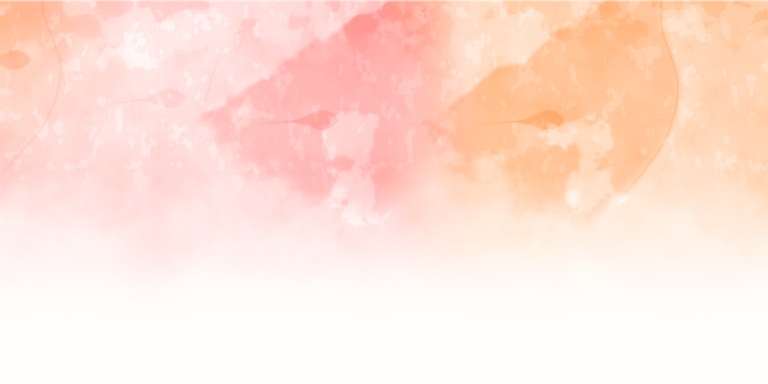
A WebGL 1 fragment shader for this background:

```glsl
precision highp float;
// Pink and orange watercolour wash with swept wings and darts, fading to white below.
uniform vec2 u_resolution;

#define PAPER vec3(1.0, 0.995, 0.99)
#define PINK vec3(1.0, 0.60, 0.585)
#define ORANGE vec3(1.0, 0.67, 0.42)
#define FADE_LOW 0.17
#define FADE_HIGH 0.59
#define WASH 0.38
#define WING_INK 0.27
#define DART_INK 0.23
#define VEIN_INK 0.16
#define FIRST_HEAD vec2(0.846, 0.6875)
#define MOTIF_STEP 0.589

float hash(vec2 p) {
  vec3 q = fract(vec3(p.xyx) * 0.1031);
  q += dot(q, q.yzx + 33.33);
  return fract((q.x + q.y) * q.z);
}

float noise(vec2 p) {
  vec2 i = floor(p), f = fract(p);
  f = f * f * (3.0 - 2.0 * f);
  return mix(mix(hash(i), hash(i + vec2(1.0, 0.0)), f.x),
             mix(hash(i + vec2(0.0, 1.0)), hash(i + 1.0), f.x), f.y);
}

float fbm(vec2 p) {
  float sum = 0.0, amp = 0.5;
  for (int i = 0; i < 5; i++) {
    sum += amp * noise(p);
    p = mat2(1.6, 1.2, -1.2, 1.6) * p + 7.3;
    amp *= 0.5;
  }
  return sum;
}

float blob(vec2 p, vec2 center, vec2 size) {
  vec2 q = (p - center) / size;
  return exp(-dot(q, q));
}

float segment(vec2 p, vec2 a, vec2 b) {
  vec2 ab = b - a;
  return length(p - a - ab * clamp(dot(p - a, ab) / dot(ab, ab), 0.0, 1.0));
}

// Signed distance to the curved right rim, negative inside; q is relative to the dart head
float rim(vec2 q) {
  float y = q.y - 0.083, below = min(y, 0.0);
  float x = 0.33 - 0.045 * smoothstep(0.0, 0.2, y) - 1.9 * below * below;
  return (q.x - x) / sqrt(1.0 + 14.4 * below * below);
}

float vein(vec2 q, float wobble) {
  float ends = smoothstep(-0.25, -0.12, q.y);
  return ends * smoothstep(0.005, 0.001, abs(rim(q) + 0.025 * wobble));
}

// Tapered stroke with a rounded head at the origin
float dart(vec2 q, float droop) {
  float t = clamp((q.x + 0.25) / 0.285, 0.0, 1.0);
  float width = (0.009 * t + 0.027 * smoothstep(0.55, 0.95, t)) * sqrt(min((1.0 - t) * 6.0, 1.0));
  float d = abs(q.y + droop * (1.0 - t) * (1.0 - t)) - width + 0.004;
  return smoothstep(0.005, -0.003, d) * smoothstep(0.0, 0.3, t);
}

// Broad swept wing with a pale torn patch below the head
float wing(vec2 q, float rough, float rimBlur) {
  float top = (0.214 + 0.644 * q.x - q.y) * 0.84;
  float low = (q.y + 0.26 + 0.79 * q.x) * 0.78;
  float body = smoothstep(-0.008, 0.012, top + 0.06 * rough)
             * smoothstep(-0.03, 0.07, low + 0.25 * rough)
             * smoothstep(rimBlur, -rimBlur, rim(q) + 0.03 * rough);
  float patchDist = segment(q, vec2(0.075, -0.01), vec2(0.12, -0.18)) - 0.045;
  float torn = smoothstep(0.015, -0.015, patchDist + 0.28 * rough);
  return body * (1.0 + 0.25 * exp(-abs(top) * 25.0)) - 0.8 * torn;
}

void main() {
  vec2 p = gl_FragCoord.xy / u_resolution.y;
  p.x *= 2.0 * u_resolution.y / u_resolution.x;
  float cloud = fbm(p * 5.0 + 3.0) - 0.48;
  float rough = fbm(p * 14.0 + 11.0) - 0.48;
  float grain = fbm(p * vec2(45.0, 30.0)) - 0.48;

  // Uneven base wash, denser in the top corners and at the top centre
  float ink = WASH + 0.3 * cloud + 0.2 * rough + 0.1 * grain;
  ink += 0.22 * blob(p, vec2(1.0, 1.0), vec2(0.14, 0.22));
  ink += 0.25 * blob(p, vec2(2.0, 0.93), vec2(0.24, 0.28));
  ink += 0.22 * blob(p, vec2(0.0, 1.0), vec2(0.2, 0.22));
  ink -= 0.17 * blob(p, vec2(0.4, 0.82), vec2(0.2, 0.22));

  // Stains along the top and pale flecks
  ink += 0.15 * smoothstep(0.04, 0.08, rough + 0.5 * cloud) * smoothstep(0.78, 1.0, p.y);
  ink -= 0.13 * smoothstep(0.1, 0.18, grain - 0.5 * rough) * smoothstep(0.45, 0.6, p.y);

  // Two repeated wings, each with its dart
  for (int i = 0; i < 2; i++) {
    float k = float(i);
    vec2 q = p - FIRST_HEAD - vec2(MOTIF_STEP * k, 0.0);
    ink += WING_INK * wing(q, rough, mix(0.06, 0.02, k));
    ink += DART_INK * dart(q, 0.022);
  }

  // Fainter darts at the left, and veins on both sides
  ink += 0.13 * dart(p - vec2(0.45, 0.745), 0.035 - 0.02 * cloud);
  ink += DART_INK * dart(p - vec2(0.045, 0.845), 0.02);
  ink += VEIN_INK * vein(p - FIRST_HEAD - vec2(MOTIF_STEP, 0.0), cloud);
  ink += 0.7 * VEIN_INK * vein(p - vec2(-0.17, 0.737), 2.0 * cloud);
  float curl = 0.56 - 0.35 * (0.82 - p.y) + 0.02 * cloud;
  ink += 0.1 * smoothstep(0.005, 0.001, abs(p.x - curl)) * smoothstep(0.1, 0.03, abs(p.y - 0.78));

  // Pink to orange hue, fading downward into the paper
  float warm = smoothstep(1.0, 1.32, p.x + 0.15 * cloud);
  warm = max(warm, 0.75 * blob(p, vec2(0.0, 0.95), vec2(0.25, 0.3)));
  float fade = smoothstep(FADE_LOW, FADE_HIGH, p.y + 0.06 * cloud);
  fade *= 1.0 - 0.5 * smoothstep(0.994, 1.0, p.y);
  vec3 color = mix(PAPER, mix(PINK, ORANGE, warm), clamp(ink, 0.06, 1.0) * fade);
  gl_FragColor = vec4(color, 1.0);
}
```
